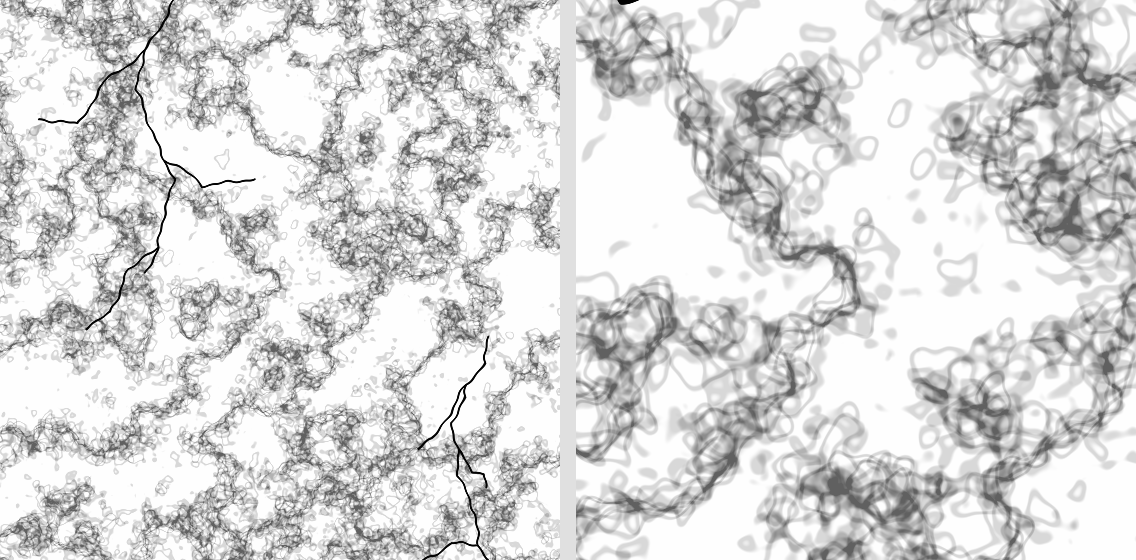
Left, the full canvas; right, a detail of the centre.
This texture is drawn by a WebGL 1 fragment shader. Its source:

```glsl
precision highp float;
// Weathered plaster: translucent grey wisps gathered in winding bands on white,
// crossed by a few thin black cracks. Wisps are contour lines of layered noise
// that shares its coarse octaves; cracks are random walks with side branches.
uniform vec2 u_resolution;

#define LAYERS 9
#define LAYER_INK 0.15
#define MAX_INK 0.62
#define WISP_WIDTH 0.032
#define BAND_FREQ 5.0
#define WISP_FREQ 34.0
#define CRACK_WIDTH 0.0018
#define CRACK_STEP 0.078
#define CRACK_WANDER 1.7

const vec3 PAPER = vec3(0.995);
const vec3 CRACK_COLOUR = vec3(0.01);
const mat2 TURN = mat2(0.8, 0.6, -0.6, 0.8);

vec2 hash2(vec2 p) {
  vec3 q = fract(p.xyx * vec3(0.1031, 0.1030, 0.0973));
  q += dot(q, q.yzx + 33.33);
  return fract((q.xx + q.yz) * q.zy);
}

float cornerSlope(vec2 cell, vec2 offset, vec2 corner) {
  return dot(hash2(cell + corner) * 2.0 - 1.0, offset - corner);
}

// Gradient noise, scaled to a spread of about 0.25
float noise(vec2 p) {
  vec2 c = floor(p), f = p - c;
  vec2 u = f * f * f * (f * (f * 6.0 - 15.0) + 10.0);
  float low = mix(cornerSlope(c, f, vec2(0.0)), cornerSlope(c, f, vec2(1.0, 0.0)), u.x);
  float high = mix(cornerSlope(c, f, vec2(0.0, 1.0)), cornerSlope(c, f, vec2(1.0)), u.x);
  return 1.5 * mix(low, high, u.y);
}

// Sum of thin contour lines that crowd together along the shared bands
float wispInk(vec2 p) {
  vec2 q = TURN * p + 7.0;
  float bands = 0.8 * noise(p * BAND_FREQ + 20.0)
              + 0.4 * noise(q * BAND_FREQ * 2.2)
              + 0.3 * noise(p * BAND_FREQ * 4.4 + 50.0);
  float ink = 0.0;
  for (int i = 0; i < LAYERS; i++) {
    float layer = float(i);
    vec2 shift = vec2(17.3, 9.1) * (layer + 1.0);
    float detail = 0.30 * noise(q * WISP_FREQ + shift)
                 + 0.17 * noise(p * WISP_FREQ * 2.1 + shift.yx);
    float pull = mix(0.45, 1.3, layer / float(LAYERS - 1));
    float height = abs(bands * pull + detail);
    ink += 1.0 - smoothstep(0.35 * WISP_WIDTH, 1.6 * WISP_WIDTH, height);
  }
  return min(ink * LAYER_INK, MAX_INK);
}

float segment(vec2 p, vec2 a, vec2 b) {
  vec2 ab = b - a;
  return length(p - a - ab * clamp(dot(p - a, ab) / dot(ab, ab), 0.0, 1.0));
}

vec2 walkStep(float heading, float stride, float seed) {
  vec2 r = hash2(vec2(seed, seed * 0.37 + 4.0));
  float angle = heading + (r.x - 0.5) * CRACK_WANDER;
  return stride * (0.4 + 1.2 * r.y) * vec2(cos(angle), sin(angle));
}

// Distance to a wandering trunk that forks at every third step
float crack(vec2 p, vec2 start, float heading, float stride, float seed) {
  float d = 1.0, side = -1.0;
  vec2 a = start;
  for (int i = 0; i < 9; i++) {
    float id = seed + float(i) * 5.0;
    vec2 b = a + walkStep(heading, stride, id);
    d = min(d, segment(p, a, b));
    if (mod(float(i), 3.0) == 1.0) {
      vec2 c = b;
      for (int j = 0; j < 3; j++) {
        vec2 e = c + walkStep(heading + side, stride * 0.8, id + float(j) + 1.0);
        d = min(d, segment(p, c, e));
        c = e;
      }
      side = -side;
    }
    a = b;
  }
  return d;
}

void main() {
  float pixel = 1.0 / min(u_resolution.x, u_resolution.y);
  vec2 p = gl_FragCoord.xy * pixel;
  vec3 colour = PAPER * (1.0 - wispInk(p));

  // Layered sines give the cracks their small jogs
  vec2 jagged = p + 0.002 * (sin(p.yx * 90.0) + 0.6 * sin(p.yx * 210.0 + 1.0));
  float d = min(crack(jagged, vec2(0.31, 1.0), -1.57, CRACK_STEP, 3.0),
                crack(jagged, vec2(0.87, 0.40), -1.75, CRACK_STEP * 0.6, 71.0));
  float line = 1.0 - smoothstep(CRACK_WIDTH - 0.5 * pixel, CRACK_WIDTH + 0.5 * pixel, d);
  gl_FragColor = vec4(mix(colour, CRACK_COLOUR, line), 1.0);
}
```
